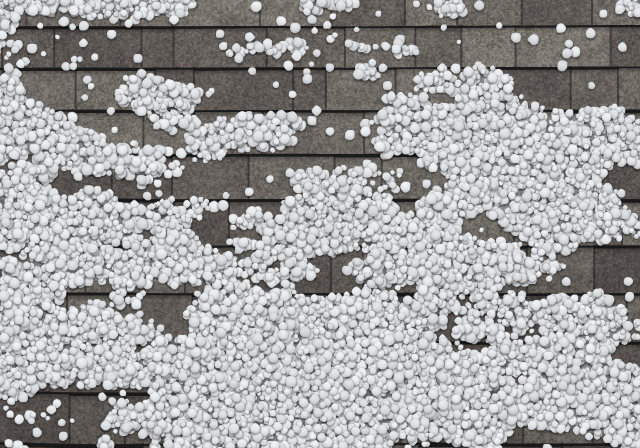
This texture is drawn by a WebGL 1 fragment shader. Its source:

```glsl
precision highp float;
// Hailstones heaped over a shingled roof.
// Courses of granular tabs form the ground; jittered, rotated grids of shaded
// grains are laid over it wherever a clumpy coverage field allows them.

#define GRAIN_CELL 0.0190    // grid spacing of the hail
#define GRAIN_MIN 0.27       // smallest radius, in cells
#define GRAIN_MAX 0.64       // largest radius, in cells
#define STRAY 0.018          // chance of a lone grain on bare roof
#define PACKING 0.88         // chance of a grain inside a heap
#define CLUMP_FREQ vec2(5.5, 10.0)
#define TAB_FREQ 6.5         // shingle tabs per canvas height
#define CONTACT_SHADOW 0.34
#define ROOF_TAN vec3(0.455, 0.437, 0.412)
#define ROOF_BROWN vec3(0.335, 0.312, 0.300)
#define GAP_COLOR vec3(0.085, 0.085, 0.088)
#define ICE_TINT vec3(0.985, 0.997, 1.010)

uniform vec2 u_resolution;

float hash(vec2 p) {
  vec3 q = fract(p.xyx * 0.1031);
  q += dot(q, q.yzx + 33.33);
  return fract((q.x + q.y) * q.z);
}

float noise(vec2 p) {
  vec2 i = floor(p), f = fract(p);
  f = f * f * (3.0 - 2.0 * f);
  return mix(mix(hash(i), hash(i + vec2(1.0, 0.0)), f.x),
             mix(hash(i + vec2(0.0, 1.0)), hash(i + 1.0), f.x), f.y);
}

float fbm(vec2 p) {
  return 0.54 * noise(p) + 0.29 * noise(p * 2.1 + 17.0) + 0.17 * noise(p * 4.3 + 41.0);
}

// Course number counted from the top; courses grow towards the viewer.
float courseAt(float y) {
  float t = 1.0 - y - 0.056;
  return (sqrt(0.00828 + 0.0056 * t) - 0.091) / 0.0028;
}

// Hail coverage margin: positive inside heaps, negative on bare roof.
float heap(vec2 p) {
  float t = 1.0 - p.y;
  float threshold = 0.67 - 0.24 * smoothstep(0.0, 0.4, t) - 0.06 * t;
  threshold += 0.06 * (p.x - 0.7) * (1.0 - t);
  threshold += 0.32 * smoothstep(0.34, 0.08, length(p * vec2(1.0, 1.7)));
  float gather = -0.035 * cos(6.2832 * (courseAt(p.y) - 0.05));
  return fbm(p * CLUMP_FREQ + 5.0) + gather - threshold;
}

vec3 roof(vec2 p, float px) {
  float k = courseAt(p.y + 0.004 * (noise(p * vec2(5.0, 2.0)) - 0.5));
  float row = floor(k), drop = fract(k);

  // Tabs of uneven width with their own colour
  float x = p.x * TAB_FREQ + 10.0 * hash(vec2(row + 3.0, 7.0));
  float cell = floor(x);
  float split = 0.2 + 0.6 * hash(vec2(cell, row + 20.0));
  float tab = cell + step(split, fract(x));
  float tone = hash(vec2(tab + 50.0, row + 9.0));
  vec3 color = mix(ROOF_BROWN, ROOF_TAN, tone);
  color *= mix(0.86, 1.06, p.y);

  // Mineral granules and weathering
  float granules = noise(p * 330.0) + 0.6 * noise(p * 170.0 + 9.0) - 0.8;
  color *= 1.0 + 0.34 * granules + 0.22 * (fbm(p * 22.0) - 0.5);

  // Seams between tabs, shadow line under each course
  float seam = abs(fract(x) - split) / TAB_FREQ;
  color = mix(color, GAP_COLOR, 0.5 * (1.0 - smoothstep(0.0008, 0.0015 + px, seam)));
  float depth = mix(0.035, 0.085, hash(vec2(tab, row + 70.0)));
  float soft = px * 10.0;
  float line = smoothstep(0.0, soft, drop) * (1.0 - smoothstep(depth, depth + soft, drop));
  color *= 1.0 - 0.25 * (1.0 - smoothstep(depth, depth + 0.14, drop));
  return mix(color, GAP_COLOR, 0.92 * line);
}

// Lays one grid of grains over the colour, in a fixed order of cells.
vec3 layGrains(vec3 color, vec2 p, float layer, float px) {
  float a = layer * 0.67 + 0.2;
  mat2 turn = mat2(cos(a), sin(a), -sin(a), cos(a));
  vec2 shift = vec2(70.0 + layer * 83.3, 90.0 + layer * 57.7);
  vec2 q = turn * p / GRAIN_CELL + shift;
  for (int j = 1; j >= -1; j--) {
    for (int i = -1; i <= 1; i++) {
      vec2 id = floor(q) + vec2(float(i), float(j));
      vec2 center = id + 0.1 + 0.8 * vec2(hash(id + 11.0), hash(id + 37.0));
      float margin = heap((center - shift) * turn * GRAIN_CELL);
      float chance = mix(STRAY, PACKING, smoothstep(-0.055, 0.045, margin));
      if (hash(id + 73.0) > chance) continue;

      float radius = mix(GRAIN_MIN, GRAIN_MAX, hash(id + 131.0));
      vec2 d = (q - center) * turn / radius;
      float lumps = 0.28 * (noise(d * 1.4 + id * 3.0) - 0.5);
      float dist = length(d) * (1.0 + lumps);
      float edge = px / (radius * GRAIN_CELL);

      float shadow = 1.0 - smoothstep(0.75, 1.5, length(d + vec2(0.0, 0.22)));
      color *= 1.0 - CONTACT_SHADOW * shadow;

      float bulge = sqrt(max(0.0, 1.0 - dist * dist));
      float light = 0.79 + 0.115 * bulge + 0.065 * d.y;
      light += 0.07 * (hash(id + 191.0) - 0.5) + 0.12 * lumps;
      float mask = 1.0 - smoothstep(1.0 - 0.7 * edge, 1.0 + 0.7 * edge, dist);
      color = mix(color, light * ICE_TINT, mask);
    }
  }
  return color;
}

void main() {
  vec2 p = gl_FragCoord.xy / u_resolution.y;
  float px = 1.0 / u_resolution.y;
  vec3 color = roof(p, px);
  // Shaded ice fills the depth of the heaps
  color = mix(color, 0.64 * ICE_TINT, 0.6 * smoothstep(0.0, 0.1, heap(p)));
  for (int n = 0; n < 4; n++) color = layGrains(color, p, float(n), px);
  gl_FragColor = vec4(clamp(color, 0.0, 1.0), 1.0);
}
```
